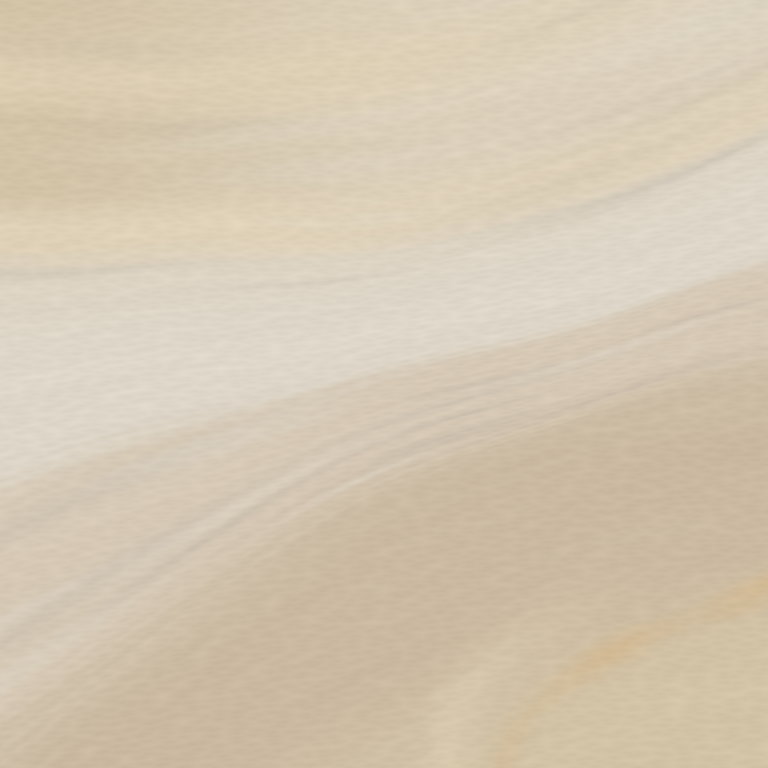
This texture is drawn by a WebGL 2 fragment shader. Its source:

```glsl
#version 300 es
precision highp float;
// Pale sandstone with soft, sweeping strata and a rusty vein in one corner.
// Three curved bedding lines define a strata coordinate that drives the colour
// bands; short lenses and layered sines add streaks, cellular noise the grain.

uniform vec2 u_resolution;
out vec4 fragColor;

const vec3 TAN = vec3(0.797, 0.730, 0.634);
const vec3 BEIGE = vec3(0.840, 0.787, 0.710);
const vec3 CREAM = vec3(0.866, 0.818, 0.733);
const vec3 PALE = vec3(0.871, 0.842, 0.790);
const vec3 SAND = vec3(0.826, 0.765, 0.655);
const vec3 HONEY = vec3(0.876, 0.818, 0.710);
const vec3 RUST = vec3(0.825, 0.710, 0.535);
const vec3 GREY = vec3(0.735, 0.695, 0.645);

vec2 hash2(vec2 p) {
  vec3 q = fract(p.xyx * vec3(0.1031, 0.1030, 0.0973));
  q += dot(q, q.yzx + 33.33);
  return fract((q.xx + q.yz) * q.zy);
}

// Distance to the nearest jittered cell point
float cellular(vec2 p) {
  vec2 cell = floor(p);
  float nearest = 2.0;
  for (int k = 0; k < 9; k++) {
    vec2 c = cell + vec2(k % 3 - 1, k / 3 - 1);
    nearest = min(nearest, distance(p, c + hash2(c)));
  }
  return nearest;
}

float rise(float v, float centre, float halfWidth) {
  return smoothstep(centre - halfWidth, centre + halfWidth, v);
}

float ridge(float v, float centre, float width) {
  float d = (v - centre) / width;
  return exp(-d * d);
}

// Irregular stripes running along the strata, about -1 to 1
float fibres(float s, float x, float baseFreq) {
  float sum = 0.0;
  for (int i = 0; i < 6; i++) {
    float k = float(i);
    float phase = 2.2 * sin(x * (3.0 + 1.3 * k) + 2.1 * k) + 1.7 * k;
    float strength = 0.6 + 0.4 * sin(x * (5.0 + k) + 4.0 * k);
    sum += strength * sin(s * baseFreq * pow(1.7, k) + phase);
  }
  return sum / 3.0;
}

// Sum of short tapering streaks scattered between two strata levels
float lenses(float s, float x, float from, float to, int count, float seed) {
  float sum = 0.0;
  for (int i = 0; i < count; i++) {
    vec2 place = hash2(vec2(float(i) + 1.0, seed));
    vec2 form = hash2(vec2(float(i) + 1.0, seed + 7.0));
    float centre = mix(from, to, (float(i) + place.y) / float(count));
    float tilt = (form.x - 0.5) * 0.5 * (x - place.x);
    float taper = ridge(x, place.x, mix(0.07, 0.22, form.x));
    sum += taper * ridge(s, centre + tilt, mix(0.02, 0.055, form.y));
  }
  return sum;
}

// Strata level: 0, 1 and 2 lie on the three bedding lines
float strata(vec2 p) {
  float low = p.x * (0.9 - 0.39 * p.x);
  float mid = 0.375 + 0.275 * p.x;
  float high = 0.646 + 0.175 * pow(p.x, 2.5);
  return clamp((p.y - low) / (mid - low), 0.0, 1.0)
       + clamp((p.y - mid) / (high - mid), 0.0, 1.0)
       + min((p.y - low) / 0.5, 0.0) + max((p.y - high) / 0.35, 0.0);
}

// Colour of the layers from the bottom to the top
vec3 bandColour(float s, float x) {
  vec3 col = mix(SAND, TAN, rise(s, -0.65, 0.3));
  col = mix(col, BEIGE, rise(s, 0.1, 0.25));
  col = mix(col, PALE, rise(s, 1.0, 0.09));
  col = mix(col, CREAM, 0.4 * rise(s, 1.75, 0.3));
  col = mix(col, HONEY, 0.8 * rise(s, 2.03, 0.07));
  col = mix(col, mix(SAND, CREAM, smoothstep(0.0, 0.6, x)), rise(s, 2.23, 0.07));
  col = mix(col, HONEY, 0.8 * ridge(s, 2.7, 0.14));
  return mix(col, PALE, 0.35 * rise(s, 2.3, 0.3) * smoothstep(0.4, 1.0, x));
}

void main() {
  vec2 p = gl_FragCoord.xy / u_resolution;
  vec2 q = p;
  q.y += 0.005 * sin(7.0 * p.x + 5.0 * p.y) + 0.003 * sin(17.0 * p.x - 9.0 * p.y);
  float s = strata(q);
  float fine = fibres(s, p.x, 9.0);
  vec3 col = bandColour(s + 0.03 * fine, p.x);

  // Broken grey and light streaks, mostly in the middle layer
  float dark = 0.32 * lenses(s, p.x, 0.15, 0.85, 9, 3.0) + 0.16 * lenses(s, p.x, 1.7, 3.0, 9, 11.0);
  dark += 0.25 * ridge(s, 1.99, 0.03) * (0.5 + 0.5 * sin(8.0 * p.x + 1.0));
  float light = 0.4 * lenses(s, p.x, 0.1, 1.1, 8, 23.0) + 0.3 * lenses(s, p.x, 1.9, 3.0, 7, 31.0);
  col = mix(col, GREY, min(dark, 0.6));
  col = mix(col, PALE, min(light, 0.6));

  // Broken rusty vein with a paler companion, bending up to the right
  float slope = 0.2 + 10.0 * q.y;
  float d = (p.x - 0.66 - q.y * (0.2 + 5.0 * q.y)) / sqrt(1.0 + slope * slope) + 0.007 * fine;
  col = mix(col, SAND, 0.8 * rise(d, 0.0, 0.05));
  col = mix(col, HONEY, 0.5 * ridge(d, -0.075, 0.025) * smoothstep(0.3, 0.08, p.y));
  col = mix(col, RUST, (0.4 + 0.2 * sin(31.0 * p.x + 2.0)) * ridge(d, 0.0, 0.017));

  // Faint fibres and flat flecks of grain
  float grain = cellular(p * vec2(42.0, 130.0) + vec2(0.0, 8.0 * s)) - 0.5;
  col += 0.009 * fine * vec3(0.9, 1.0, 1.1) + 0.03 * grain;
  fragColor = vec4(clamp(col, 0.0, 1.0), 1.0);
}
```
